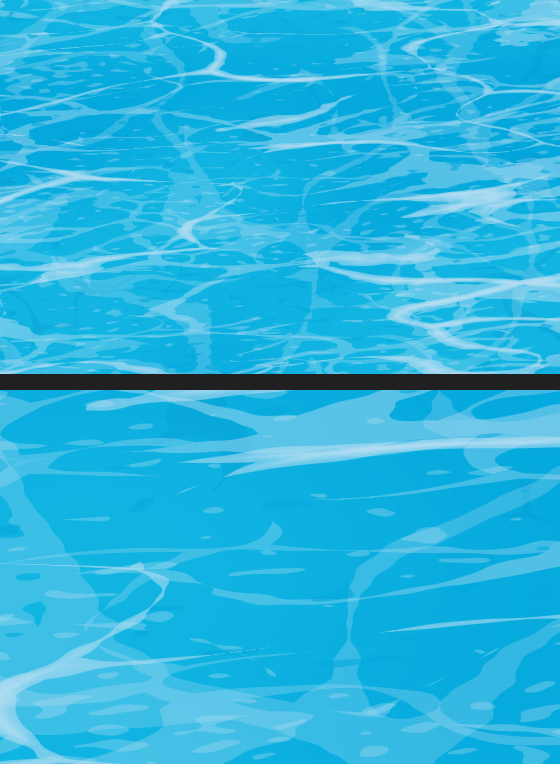
Top, the full canvas; bottom, a detail of the centre.
Give the GLSL for this texture, as a Shadertoy shader.

```glsl
// Sunlit pool water: layered, stretched webs of pale ripples and flecks on cyan.

#define CLEAR_WATER vec3(0.07, 0.71, 0.885)
#define DEEP_WATER  vec3(0.015, 0.66, 0.865)
#define SHADOW      vec3(0.01, 0.60, 0.82)
#define FOAM        vec3(0.72, 0.87, 0.95)
#define VEIL_SCALE   vec2(2.3, 4.2)
#define STREAK_SCALE vec2(1.9, 8.5)
#define RIPPLE_SCALE vec2(2.6, 13.0)
#define CREST_SCALE  vec2(1.5, 6.5)
#define FLECK_SCALE  vec2(21.0, 88.0)
#define VEIL_OPACITY   0.26
#define STREAK_OPACITY 0.42
#define SLOPE 0.06

vec2 hash2(vec2 p) {
    vec3 h = fract(p.xyx * vec3(0.1031, 0.1030, 0.0973));
    h += dot(h, h.yzx + 33.33);
    return fract((h.xx + h.yz) * h.zy);
}

float corner(vec2 cell, vec2 offset) {
    float angle = 6.2832 * hash2(cell).x;
    return dot(vec2(cos(angle), sin(angle)), offset);
}

// Gradient noise, centred on zero
float noise(vec2 p) {
    vec2 i = floor(p), f = p - i;
    vec2 u = f * f * f * (f * (f * 6.0 - 15.0) + 10.0);
    vec2 e = vec2(0.0, 1.0);
    return mix(mix(corner(i, f), corner(i + e.yx, f - e.yx), u.x),
               mix(corner(i + e.xy, f - e.xy), corner(i + e.yy, f - e.yy), u.x), u.y);
}

vec2 warp(vec2 p, float amount) {
    return p + amount * vec2(noise(p * 1.1 + 5.3), noise(p * 1.1 + 41.7));
}

// Cell borders that swell at the junctions; positive inside the line
float web(vec2 p, float width) {
    vec2 cell = floor(p);
    float near = 8.0, second = 8.0;
    for (int y = -1; y <= 1; y++)
    for (int x = -1; x <= 1; x++) {
        vec2 id = cell + vec2(x, y);
        float d = length(id + 0.08 + 0.84 * hash2(id + 70.0) - p);
        second = min(second, max(near, d));
        near = min(near, d);
    }
    return width * (0.2 + 2.2 * near * near) - (second - near);
}

// Antialiased coverage of the positive side of a field
float cover(float field) {
    return clamp(0.5 + field / (fwidth(field) + 1e-5), 0.0, 1.0);
}

void mainImage(out vec4 fragColor, in vec2 fragCoord) {
    vec2 p = fragCoord / iResolution.y;
    vec2 tilted = p - vec2(0.0, SLOPE * p.x);
    float broad = noise(p * vec2(1.7, 3.1) + 12.0);
    float patches = noise(tilted * vec2(3.0, 8.0) + 27.0);
    float jag = noise(tilted * vec2(13.0, 65.0) + 3.0);
    float chips = noise(tilted * FLECK_SCALE + 90.0);

    // Water body with soft depth and a few darker curls
    float depth = smoothstep(-0.3, 0.35, noise(p * vec2(1.3, 2.2) + 60.0) - 0.03);
    vec3 color = mix(CLEAR_WATER, DEEP_WATER, depth);
    vec2 curl = warp(p * vec2(3.4, 4.6) + 31.0, 1.1);
    float dark = web(curl, 0.09) + 0.5 * broad - 0.10 + 0.04 * jag;
    color = mix(color, SHADOW, 0.30 * cover(dark));

    // Broad translucent veils
    vec2 v = warp(p * VEIL_SCALE + 8.0, 0.9);
    float veil = web(v, 0.13) + 0.20 * patches + 0.08 * jag;
    color = mix(color, FOAM, VEIL_OPACITY * cover(veil));

    // Long streaks and finer ripples, with ragged horizontal edges
    vec2 s = warp(tilted * STREAK_SCALE + 19.0, 0.75);
    float streak = web(s, 0.075) + 0.15 * broad + 0.07 * jag + 0.05 * chips;
    vec2 r = warp(tilted * RIPPLE_SCALE + 53.0, 0.8);
    float ripple = web(r, 0.055) + 0.28 * patches - 0.02 + 0.10 * jag;
    float lines = max(cover(streak), 0.8 * cover(ripple));
    color = mix(color, FOAM, lines * (STREAK_OPACITY + 0.25 * broad));

    // Scattered flecks, gathered in drifts
    float pale = cover(chips + 0.55 * patches - 0.41);
    float deep = cover(noise(tilted * FLECK_SCALE * 0.8 + 7.0) - 0.5 * patches - 0.46);
    color = mix(color, FOAM, 0.32 * pale);
    color = mix(color, DEEP_WATER, 0.6 * deep);

    // Bright crests, whitest where the line is thick
    vec2 c = warp(tilted * CREST_SCALE + 36.0, 0.8);
    float crest = web(c, 0.06) + 0.22 * noise(p * vec2(2.2, 4.0) + 80.0) - 0.015 + 0.05 * jag;
    float glow = smoothstep(0.0, 0.13, crest);
    color = mix(color, FOAM, cover(crest) * (0.55 + 0.4 * glow));

    fragColor = vec4(color, 1.0);
}
```
